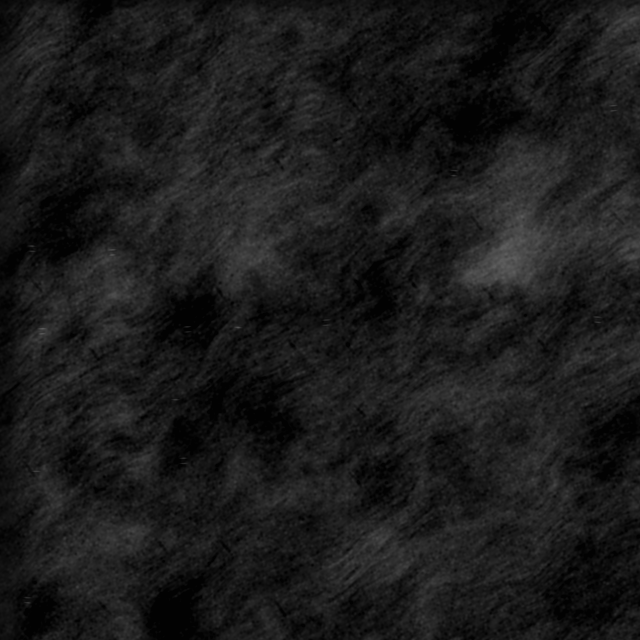
A Shadertoy shader for this texture:

```glsl
vec3 hash3(vec2 cell) {
    vec3 h = fract(cell.xyx * vec3(0.1031, 0.1030, 0.0973));
    h += dot(h, h.yxz + 33.33);
    return fract((h.xxy + h.yzz) * h.zyx);
}

// Cellular noise: soft light and dark blobs around jittered points
float blobs(vec2 p) {
    vec2 cell = floor(p);
    float sum = 0.0;
    for (int y = -1; y <= 1; y++) {
        for (int x = -1; x <= 1; x++) {
            vec2 id = cell + vec2(x, y);
            vec3 rnd = hash3(id + 57.0);
            vec2 d = p - id - rnd.xy;
            float fall = max(0.0, 1.0 - dot(d, d));
            sum += (2.0 * rnd.z - 1.0) * fall * fall * fall;
        }
    }
    return sum;
}

float clouds(vec2 p) {
    float sum = 0.0, amp = 1.0;
    for (int i = 0; i < 6; i++) {
        sum += amp * blobs(p);
        p = p * 1.93 + vec2(13.7, 41.3);
        amp *= 0.62;
    }
    return sum;
}

// Coordinates along and across a direction
vec2 turn(vec2 p, float angle) {
    vec2 dir = vec2(cos(angle), sin(angle));
    return vec2(dot(p, dir), dot(p, vec2(-dir.y, dir.x)));
}

// Short tapered strokes scattered over a grid
float strokes(vec2 p, float grid, float angle, vec2 halfSize, float chance) {
    vec2 id = floor(p * grid);
    vec3 rnd = hash3(id + grid * 7.0);
    vec2 center = (id + 0.35 + 0.3 * rnd.xy) / grid;
    vec2 d = turn(p - center, angle + 0.2 * (rnd.x - 0.5)) / halfSize;
    return step(rnd.z, chance) * smoothstep(1.0, 0.1, length(d));
}

void mainImage(out vec4 fragColor, in vec2 fragCoord) {
    vec2 uv = fragCoord / iResolution.xy;
    vec2 p = fragCoord / iResolution.y;

    // Smoky patches leaning to the upper right
    vec2 warped = p + 0.012 * sin(p.yx * 23.0 + vec2(0.0, 2.0))
                    + 0.005 * sin(p.yx * 61.0 + vec2(4.0, 1.0));
    float smoke = clouds(turn(warped, 0.85) * vec2(6.0, 10.5) + 20.0);
    float tone = 0.107 + 0.102 * smoke;

    // Fine brushed fibres, stronger in some patches
    float patches = 0.7 + 0.6 * smoothstep(-0.3, 0.4, blobs(p * 7.0 + 9.0));
    float fibres = blobs(turn(warped, 0.6) * vec2(32.0, 165.0) + 70.0)
                 + 0.6 * blobs(turn(p, 0.42) * vec2(60.0, 240.0) + 150.0);
    tone += 0.038 * patches * fibres;

    // Dusty grain
    tone += 0.045 * blobs(p * 215.0);

    // Dark scratches and pairs of pale dashes
    tone -= 0.07 * strokes(p, 10.0, -0.9, vec2(0.022, 0.0045), 0.22);
    float dashes = strokes(p, 9.0, 0.0, vec2(0.009, 0.0022), 0.13)
                 + strokes(p + vec2(0.0, 0.008), 9.0, 0.0, vec2(0.008, 0.002), 0.07);
    tone += 0.13 * dashes;

    // Dim seam and darker left and top borders
    tone -= 0.035 * exp(-pow((uv.y - 0.515) / 0.022, 2.0));
    tone *= mix(0.55, 1.0, smoothstep(0.0, 0.06, uv.x));
    tone *= mix(0.6, 1.0, smoothstep(0.0, 0.025, 1.0 - uv.y));

    fragColor = vec4(vec3(clamp(tone, 0.008, 0.36)), 1.0);
}
```
